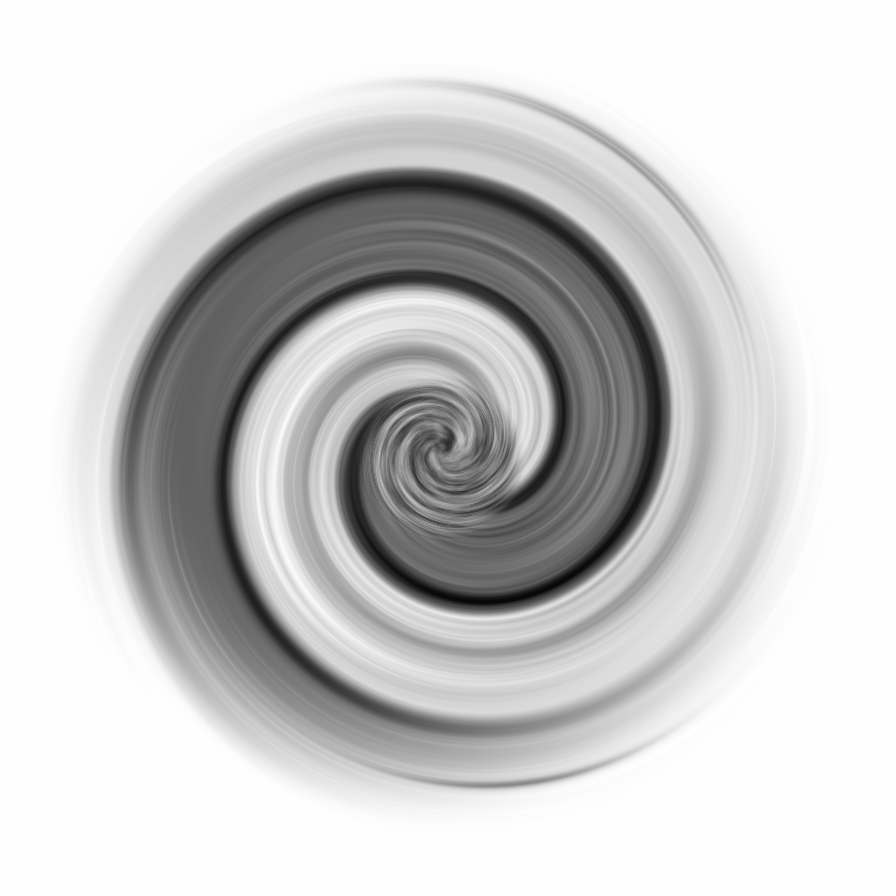
Write a Shadertoy shader that draws this background.

```glsl
// A monochrome whirlpool of brushed streaks fading into white.
// Lanes follow an Archimedean spiral phase; periodic value noise stretched along
// that phase draws the bristles, and a tighter twisted cloud fills the core.

const float TAU = 6.2831853;
const float PITCH = 0.255;   // radial growth of a lane per full turn

float hash(vec2 p) {
    return fract(sin(dot(p, vec2(127.1, 311.7))) * 43758.5453);
}

// Value noise that repeats along x, so it joins around the circle
float noise(vec2 p, float period) {
    vec2 cell = floor(p);
    vec2 f = fract(p);
    f = f * f * (3.0 - 2.0 * f);
    float x0 = mod(cell.x, period);
    float x1 = mod(cell.x + 1.0, period);
    return mix(mix(hash(vec2(x0, cell.y)), hash(vec2(x1, cell.y)), f.x),
               mix(hash(vec2(x0, cell.y + 1.0)), hash(vec2(x1, cell.y + 1.0)), f.x), f.y);
}

float bump(float x, float centre, float width) {
    float d = (x - centre) / width;
    return exp(-d * d);
}

// Long fibres: fine across the spiral, slow along it
float bristles(float phase, float r) {
    float sum = 0.0;
    float weight = 0.4;
    float count = 22.0;
    for (int i = 0; i < 4; i++) {
        sum += weight * noise(vec2(phase * count, r * (14.0 + 0.12 * count) + count), count);
        weight *= 0.76;
        count = floor(count * 1.75);
    }
    return sum / 1.11;
}

float clouds(vec2 p) {
    float sum = 0.0;
    float weight = 0.5;
    for (int i = 0; i < 4; i++) {
        sum += weight * noise(p + 37.0 * float(i), 512.0);
        p = mat2(1.6, 1.2, -1.2, 1.6) * p;
        weight *= 0.55;
    }
    return sum;
}

// Brightness across one turn of the spiral
float laneTone(float t) {
    float tone = 0.86 - 0.24 * bump(t, 0.13, 0.065);
    float darkHalf = smoothstep(0.39, 0.465, t) * (1.0 - smoothstep(0.945, 0.985, t));
    tone = mix(tone, 0.42, darkHalf);
    tone -= 0.27 * bump(t, 0.475, 0.035);
    return tone - 0.31 * bump(t, 0.895, 0.045);
}

void mainImage(out vec4 fragColor, in vec2 fragCoord) {
    vec2 p = (fragCoord - 0.5 * iResolution.xy) / min(iResolution.x, iResolution.y);
    float r = length(p);
    float angle = r > 0.0 ? atan(p.y, p.x) : 0.0;
    float turns = r / PITCH - angle / TAU;
    float phase = fract(turns);

    // Spiral lanes with brushed grain
    float fibre = bristles(phase, r) - 0.5;
    float tone = laneTone(phase) + 0.42 * fibre;

    // Tightly wound core
    vec2 c = p + vec2(0.006, 0.0);
    float cr = length(c);
    float wind = 55.0 * cr;
    vec2 twisted = mat2(cos(wind), -sin(wind), sin(wind), cos(wind)) * c;
    float coreTone = 0.43 + 0.85 * (clouds(twisted * 65.0) - 0.46);
    float core = 1.0 - smoothstep(0.07, 0.096, length(p + vec2(0.008, 0.012)));
    tone = mix(tone, coreTone, core);

    // Ragged fade to white, reaching further on the left
    float reach = r - 0.028 * cos(angle - 2.8) + 0.05 * fibre;
    float fade = 1.0 - smoothstep(0.255, 0.425, reach);
    float outer = smoothstep(0.22, 0.36, r);
    float ink = (1.0 - tone) * fade * (1.0 + 1.3 * outer * fibre);

    // Pale outer veil and two stray dark strokes
    float rim = 1.0 - smoothstep(0.36, 0.435, r + 0.07 * fibre);
    float grain = clamp(0.5 + 2.2 * fibre, 0.0, 1.0);
    ink += 0.15 * outer * rim * grain;
    float strokes = 0.42 * bump(turns, 1.34, 0.025) * bump(angle, 1.05, 0.5);
    strokes += 0.4 * bump(turns, 1.72, 0.02) * bump(angle, -1.35, 0.35);
    ink += strokes * (0.4 + 0.8 * grain);

    fragColor = vec4(vec3(clamp(0.995 - ink, 0.03, 0.995)), 1.0);
}
```
